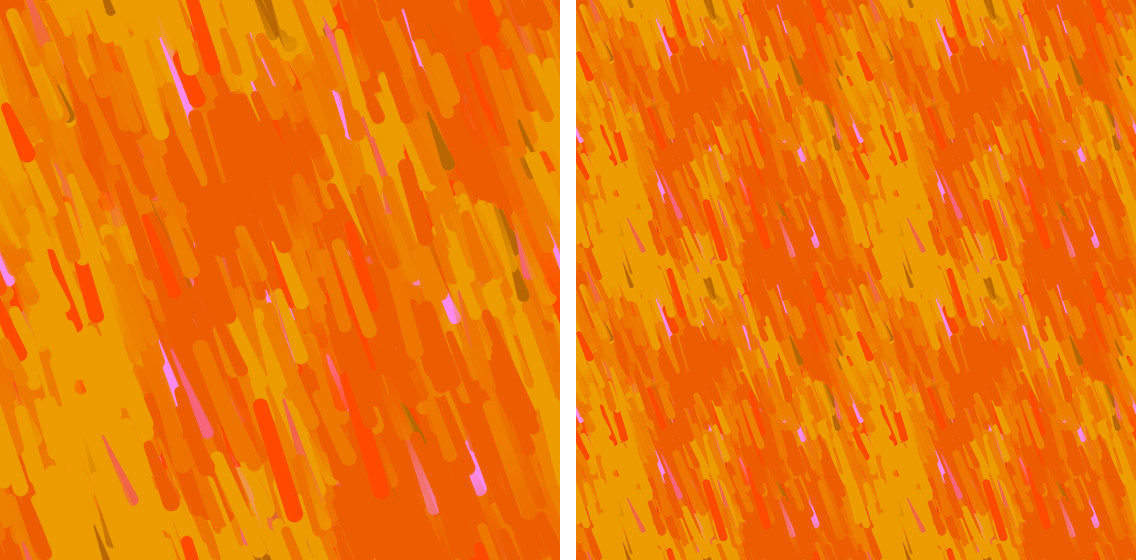
Left, the tile; right, the same tile 2 across and 2 down.
Write a three.js fragment shader that draws this pattern.

```glsl
varying vec2 vUv;

const vec2 GRID = vec2(10.0, 6.0);
const int LAYERS = 20;
const float EDGE = 0.0015;

const vec3 DEEP = vec3(0.93, 0.36, 0.0);
const vec3 ORANGE = vec3(0.93, 0.475, 0.0);
const vec3 AMBER = vec3(0.93, 0.61, 0.0);
const vec3 RED = vec3(1.0, 0.29, 0.0);
const vec3 PINK = vec3(0.98, 0.54, 0.93);
const vec3 CORAL = vec3(0.95, 0.39, 0.26);
const vec3 ROSE = vec3(0.96, 0.40, 0.49);
const vec3 BROWN = vec3(0.72, 0.40, 0.0);

float hash(vec2 p, float seed) {
  return fract(sin(dot(p, vec2(127.1, 311.7)) + seed * 74.7) * 43758.5453);
}

// Value noise that wraps after a whole number of cells
float wrapNoise(vec2 uv, vec2 period, float seed) {
  vec2 p = uv * period;
  vec2 i = floor(p);
  vec2 f = fract(p);
  f = f * f * (3.0 - 2.0 * f);
  vec2 lo = mod(i, period);
  vec2 hi = mod(i + 1.0, period);
  float bottom = mix(hash(lo, seed), hash(vec2(hi.x, lo.y), seed), f.x);
  float top = mix(hash(vec2(lo.x, hi.y), seed), hash(hi, seed), f.x);
  return mix(bottom, top, f.y);
}

// Tapered capsule: x = signed distance, y = position from tail (0) to tip (1)
vec2 strokeShape(vec2 p, vec2 dir, float halfLen, float tailRadius, float tipRadius) {
  float along = clamp(dot(p, dir) / halfLen, -1.0, 1.0);
  float t = along * 0.5 + 0.5;
  return vec2(length(p - dir * halfLen * along) - mix(tailRadius, tipRadius, t), t);
}

// Broad tones follow the mood value in three bands
vec3 bodyColor(float mood, float shade) {
  vec3 mid = ORANGE + vec3(0.0, 0.07 * (shade - 0.5), 0.0);
  return mood < 0.40 ? DEEP : (mood < 0.63 ? mid : AMBER);
}

vec3 strokeColor(float pick, float mood, float shade) {
  if (pick < 0.035) return PINK;
  if (pick < 0.085) return mix(CORAL, ROSE, shade);
  if (pick < 0.12) return BROWN;
  if (pick < 0.19) return RED;
  return bodyColor(mood, shade);
}

// Paints one grid layer of strokes over the colour below
vec3 paintLayer(vec3 color, vec2 uv, float layer) {
  vec2 offset = vec2(hash(vec2(layer, 3.0), 1.0), hash(vec2(layer, 8.0), 2.0));
  vec2 p = uv + offset;
  vec2 home = floor(p * GRID);
  // Rare accents stay below the topmost layers
  float pickShift = layer > float(LAYERS) - 3.5 ? 0.12 : 0.0;

  for (int y = -1; y <= 1; y++) {
    for (int x = -1; x <= 1; x++) {
      vec2 cell = home + vec2(float(x), float(y));
      vec2 id = mod(cell, GRID) + layer * vec2(13.0, 7.0);
      vec2 center = (cell + vec2(hash(id, 1.0), hash(id, 2.0))) / GRID;
      float pick = hash(id, 3.0) * (1.0 - pickShift) + pickShift;
      float accent = 1.0 - step(0.12, pick);

      float angle = 0.36 + 0.20 * (hash(id, 4.0) - 0.5);
      vec2 dir = vec2(sin(angle), -cos(angle));
      float halfLen = mix(0.035, 0.11, hash(id, 5.0));
      float radius = mix(0.011, 0.016, hash(id, 6.0)) * (1.0 - 0.15 * accent);
      float taper = mix(mix(0.55, 1.0, hash(id, 7.0)), 0.2, accent);
      vec2 shape = strokeShape(p - center, dir, halfLen, radius * taper, radius);

      float cover = 1.0 - smoothstep(-EDGE, EDGE, shape.x);
      if (cover > 0.0) {
        float mood = wrapNoise(center - offset, vec2(6.0, 4.0), 9.0);
        mood += 0.42 * (hash(id, 10.0) - 0.5);
        // Some strokes are wet and fade towards the tail
        float wet = 1.0 - step(0.25, hash(id, 11.0));
        float opacity = mix(1.0, mix(0.1, 0.75, shape.y), wet);
        vec3 paint = strokeColor(pick, mood, hash(id, 12.0));
        color = mix(color, paint, cover * opacity);
      }
    }
  }
  return color;
}

void main() {
  // Soft underpainting
  float ground = wrapNoise(vUv, vec2(6.0, 4.0), 9.0);
  vec3 color = mix(DEEP, AMBER, smoothstep(0.2, 0.8, ground));

  // Strokes from bottom to top
  for (int i = 0; i < LAYERS; i++) {
    color = paintLayer(color, vUv, float(i));
  }
  gl_FragColor = vec4(color, 1.0);
}
```
